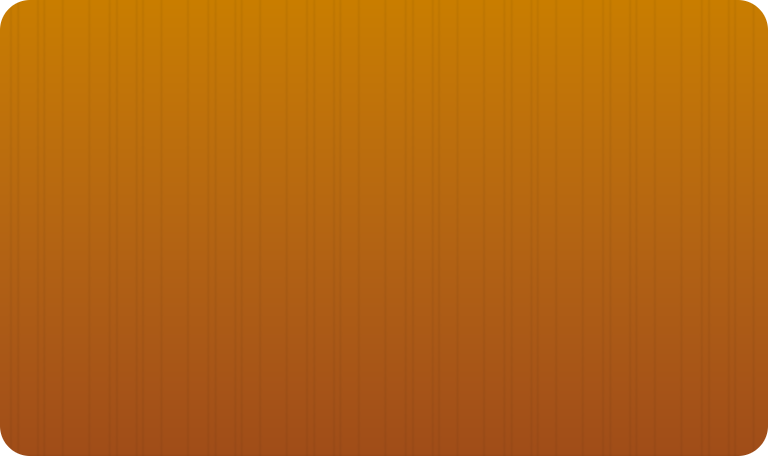
This background is drawn by a Shadertoy shader. Its source:

```glsl
// Rounded amber panel with a vertical gradient and repeating fine dark grooves.
#define TOP_COLOR vec3(0.788, 0.492, 0.0)
#define BOTTOM_COLOR vec3(0.627, 0.300, 0.095)
#define CORNER_COLOR vec3(1.0)
#define CORNER_RADIUS 0.066
#define GROOVE_PERIOD 0.1285
#define GROOVE_WIDTH 0.0017
#define GROOVE_DEPTH 0.045
#define EDGE_DEPTH 0.05

// Groove positions as fractions of one repeat
const float GROOVES[6] = float[6](0.111, 0.185, 0.385, 0.449, 0.636, 0.905);

float roundedBox(vec2 p, vec2 halfSize, float radius) {
    vec2 q = abs(p) - halfSize + radius;
    return length(max(q, 0.0)) + min(max(q.x, q.y), 0.0) - radius;
}

// Soft dark lines, x in canvas widths
float grooves(float x) {
    float shade = 0.0;
    for (int i = 0; i < 6; i++) {
        float offset = fract(x / GROOVE_PERIOD - GROOVES[i] + 0.5) - 0.5;
        float d = offset * GROOVE_PERIOD / GROOVE_WIDTH;
        shade += exp(-d * d);
    }
    return min(shade, 1.0);
}

// Warm gradient, with blue rising fastest near the top
vec3 gradient(float y) {
    float t = 1.0 - y;
    return mix(TOP_COLOR, BOTTOM_COLOR, vec3(t, t, 1.0 - y * y));
}

void mainImage(out vec4 fragColor, in vec2 fragCoord) {
    vec2 uv = fragCoord / iResolution.xy;
    float aspect = iResolution.x / iResolution.y;

    // Panel surface
    vec3 color = gradient(uv.y);
    color *= 1.0 - GROOVE_DEPTH * grooves(uv.x);
    color *= 1.0 - EDGE_DEPTH * (1.0 - smoothstep(0.0, 0.006, uv.y));

    // Rounded outline
    vec2 p = (uv - 0.5) * vec2(aspect, 1.0);
    float d = roundedBox(p, vec2(0.5 * aspect, 0.5), CORNER_RADIUS);
    float inside = clamp(0.5 - d * iResolution.y, 0.0, 1.0);
    fragColor = vec4(mix(CORNER_COLOR, color, inside), 1.0);
}
```
